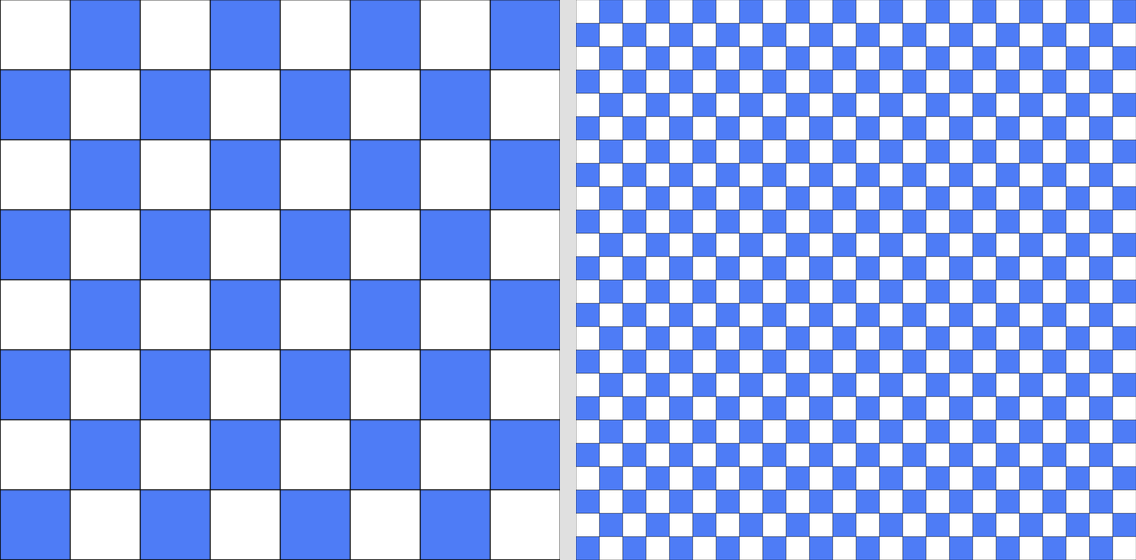
Left: one tile. Right: repeated 3 by 3.
This pattern is drawn by a Shadertoy shader. Its source:

```glsl
const float CELLS = 8.0;                        // squares across and down
const float LINE_WIDTH = 0.95 * CELLS / 512.0;  // in cells
const float GRID_SHIFT = 0.175 * CELLS / 512.0; // in cells
const vec3 WHITE = vec3(1.0);
const vec3 BLUE = vec3(0.305, 0.485, 0.965);
const vec3 INK = vec3(0.02, 0.02, 0.01);

// Signed distance to the nearest grid line, in cells
vec2 gridDistance(vec2 p) {
    return fract(p + 0.5) - 0.5;
}

// Share of a pixel's width covered by a line
vec2 lineCoverage(vec2 d, float width, vec2 pixel) {
    vec2 high = min(d + 0.5 * pixel, vec2(0.5 * width));
    vec2 low = max(d - 0.5 * pixel, vec2(-0.5 * width));
    return clamp((high - low) / pixel, 0.0, 1.0);
}

// 1 on even squares, 0 on odd ones, softened where the line is thinner than a pixel
float checker(vec2 p, vec2 d, float width, vec2 pixel) {
    vec2 softness = max(pixel - width, vec2(1e-4));
    vec2 parity = 1.0 - 2.0 * mod(floor(p + 0.5), 2.0);
    vec2 side = parity * clamp(2.0 * d / softness, -1.0, 1.0);
    return 0.5 + 0.5 * side.x * side.y;
}

void mainImage(out vec4 fragColor, in vec2 fragCoord) {
    vec2 pixel = CELLS / iResolution.xy;
    vec2 p = fragCoord * pixel - GRID_SHIFT;
    vec2 d = gridDistance(p);

    // Squares
    vec3 color = mix(WHITE, BLUE, checker(p, d, LINE_WIDTH, pixel));

    // Thin outlines
    vec2 cover = lineCoverage(d, LINE_WIDTH, pixel);
    float ink = 1.0 - (1.0 - cover.x) * (1.0 - cover.y);
    fragColor = vec4(mix(color, INK, ink), 1.0);
}
```
